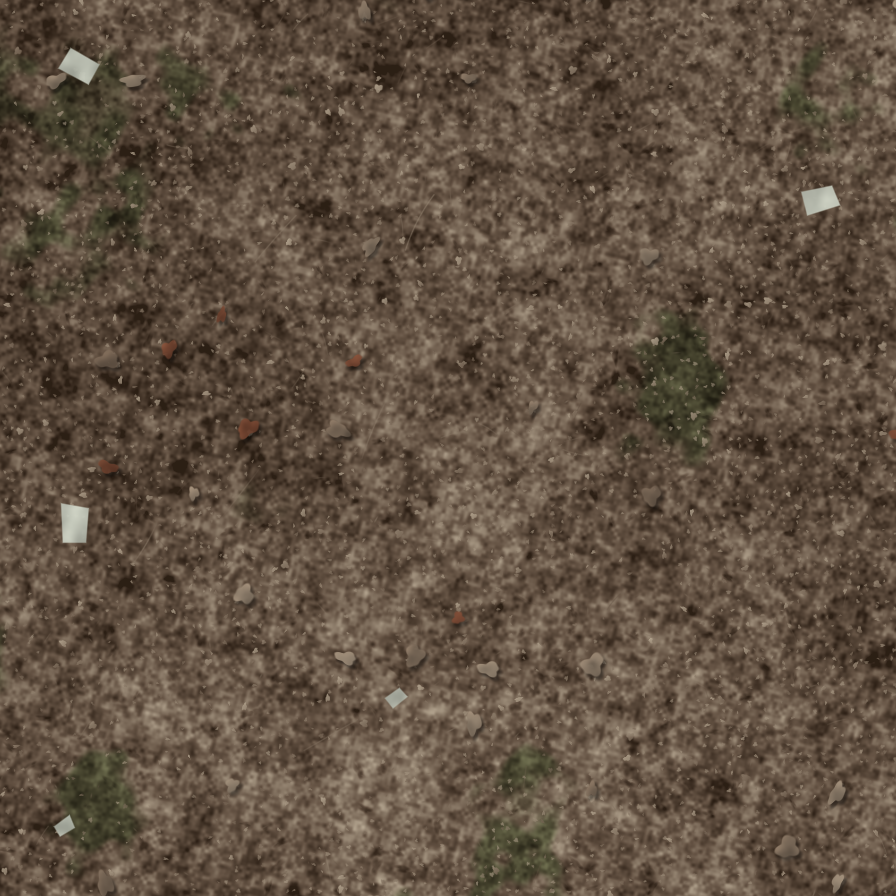
Reproduce this texture procedurally as a Shadertoy shader.

```glsl
// Dry brown earth strewn with grit, pebbles, straw, dark clods, weeds and litter
#define DARK vec3(0.17, 0.12, 0.08)
#define MID vec3(0.40, 0.33, 0.27)
#define PALE vec3(0.66, 0.60, 0.52)
#define WEED vec3(0.20, 0.22, 0.13)
#define PAPER vec3(0.74, 0.76, 0.71)
#define RUST vec3(0.46, 0.27, 0.19)
#define SOIL_TONE 0.46
#define CONTRAST 1.0
#define SOFTNESS 0.0011
#define GRIT 0.30

float hash(vec2 p) {
    vec3 q = fract(vec3(p.xyx) * 0.1031);
    q += dot(q, q.yzx + 33.33);
    return fract((q.x + q.y) * q.z);
}

float noise(vec2 p) {
    vec2 i = floor(p), f = fract(p);
    f = f * f * (3.0 - 2.0 * f);
    return mix(mix(hash(i), hash(i + vec2(1, 0)), f.x),
               mix(hash(i + vec2(0, 1)), hash(i + vec2(1, 1)), f.x), f.y);
}

mat2 rotation(float a) {
    float c = cos(a), s = sin(a);
    return mat2(c, s, -s, c);
}

// Zero-centred noise, turned so the lattice does not show
float grain(vec2 uv, float scale) {
    return noise(rotation(scale) * uv * scale + scale * 3.7) - 0.5;
}

float edge(float d, float blur) {
    return smoothstep(blur, -blur, d);
}

// Scattered lumpy ellipses: x = coverage, y = random id, z = light from upper left
vec3 scatter(vec2 uv, float scale, float density, float size, float stretch, float blur) {
    vec2 p = uv * scale + scale * 1.37, cell = floor(p);
    vec3 result = vec3(0);
    for (int y = -1; y <= 1; y++)
    for (int x = -1; x <= 1; x++) {
        vec2 id = cell + vec2(x, y);
        if (hash(id + 5.3) > density) continue;
        float rnd = hash(id + 91.7);
        vec2 d = p - id - 0.2 - 0.6 * vec2(hash(id + 17.1), hash(id + 43.9));
        vec2 q = rotation(rnd * 40.0) * d;
        q.y *= 1.0 + stretch * hash(id + 63.2);
        float a = atan(q.y, q.x + 1e-5);
        float radius = size * mix(0.5, 1.0, hash(id + 29.4));
        float lump = 1.0 + 0.18 * sin(3.0 * a + rnd * 20.0) + 0.1 * sin(5.0 * a + rnd * 50.0);
        float cover = edge((length(q) - radius * lump) / scale, blur);
        if (cover > result.x) result = vec3(cover, rnd, dot(d, vec2(-0.6, 0.8)) / radius);
    }
    return result;
}

// Thin, slightly bent stalks: x = coverage, y = random id
vec2 stalks(vec2 uv, float scale, float density, float width) {
    vec2 p = uv * scale, cell = floor(p), result = vec2(0);
    for (int y = -1; y <= 1; y++)
    for (int x = -1; x <= 1; x++) {
        vec2 id = cell + vec2(x, y);
        if (hash(id + 8.8) > density) continue;
        float rnd = hash(id + 71.3);
        vec2 q = rotation(rnd * 50.0) * (p - id - vec2(hash(id + 2.6), hash(id + 37.5)));
        q.y += 0.4 * (rnd - 0.5) * q.x * q.x;
        q.x -= clamp(q.x, -0.45, 0.45) * mix(0.4, 1.0, hash(id + 14.2));
        float cover = edge(length(q) / scale - width, SOFTNESS);
        if (cover > result.x) result = vec2(cover, rnd);
    }
    return result;
}

// Torn four-sided scraps: x = coverage, y = random id
vec2 scraps(vec2 uv, float scale, float density) {
    vec2 p = uv * scale + 3.0, id = floor(p);
    float rnd = hash(id + 55.5);
    vec2 q = rotation(rnd * 30.0) * (fract(p) - 0.3 - 0.4 * vec2(hash(id + 1.9), hash(id + 6.4)));
    q.x += 0.3 * (rnd - 0.5) * q.y;
    vec2 side = vec2(0.13, 0.09) * mix(0.4, 1.0, hash(id + 23.8));
    vec2 d = abs(q) - side * (1.0 + 3.0 * (rnd - 0.5) * q.yx);
    return vec2(edge(max(d.x, d.y) / scale, SOFTNESS) * step(hash(id + 77.1), density), rnd);
}

vec3 earth(float tone) {
    return tone < 0.5 ? mix(DARK, MID, max(tone, 0.0) * 2.0)
                      : mix(MID, PALE, min(tone * 2.0 - 1.0, 1.3));
}

void mainImage(out vec4 fragColor, in vec2 fragCoord) {
    vec2 uv = fragCoord / iResolution.y;
    vec2 warped = uv + 0.012 * vec2(grain(uv, 31.0), grain(uv + 4.0, 33.0));

    // Soil: broad patches down to fine crumbs
    float patches = grain(warped, 3.5);
    float tone = 0.24 * patches + 0.22 * grain(warped, 11.0) + 0.22 * grain(warped, 29.0)
               + 0.30 * grain(uv, 67.0) + 0.42 * grain(uv, 131.0) + 0.36 * grain(uv, 239.0);
    tone = SOIL_TONE + CONTRAST * tone;

    // Soft dark clods and hollows
    vec3 clod = scatter(warped, 13.0, 0.22, 0.30, 0.8, 0.010);
    tone -= clod.x * mix(0.10, 0.34, clod.y);
    vec3 pit = scatter(warped, 46.0, 0.17, 0.36, 1.0, 0.003);
    tone -= 0.24 * pit.x;
    vec3 col = earth(tone);

    // Weeds in ragged clumps
    float clump = smoothstep(0.23, 0.36, grain(warped, 6.3) + 0.25 * grain(uv, 43.0));
    col = mix(col, WEED * (0.8 + 1.1 * (tone - 0.2)), 0.65 * clump);

    // Straw
    vec2 straw = stalks(uv, 13.0, 0.22, 0.0006);
    col = mix(col, earth(0.62 + 0.3 * straw.y), 0.5 * straw.x);
    vec2 fibre = stalks(uv + 0.37, 38.0, 0.25, 0.0005);
    col = mix(col, earth(0.35 + 0.5 * fibre.y), 0.4 * fibre.x);

    // Grit, denser in drifts
    float drift = clamp(GRIT * (1.0 + 1.6 * grain(uv, 7.0)), 0.0, 1.0);
    vec3 fleck = scatter(uv, 105.0, drift, 0.27, 1.0, SOFTNESS);
    col = mix(col, earth(0.62 + 0.42 * fleck.y), 0.6 * fleck.x);
    vec3 chip = scatter(uv, 47.0, 0.45 * drift, 0.21, 1.2, SOFTNESS);
    col = mix(col, earth(0.66 + 0.4 * chip.y + 0.1 * chip.z), 0.8 * chip.x);

    // Pebbles with a shadow at the lower right, a few of them rusty
    vec3 shade = scatter(uv + vec2(-0.003, 0.004), 15.0, 0.14, 0.20, 1.0, 0.004);
    col *= 1.0 - 0.4 * shade.x;
    vec3 stone = scatter(uv, 15.0, 0.14, 0.20, 1.0, 0.0016);
    vec3 stoneCol = stone.y > 0.75 ? RUST : earth(0.55 + 0.45 * stone.y);
    stoneCol *= 1.0 + 0.12 * stone.z + 0.3 * grain(uv, 97.0);
    col = mix(col, stoneCol, 0.88 * stone.x);

    // Litter: pale scraps and a rare blue one
    vec2 scrap = scraps(uv, 6.0, 0.14);
    vec3 scrapCol = scrap.y > 0.88 ? vec3(0.16, 0.20, 0.45) : PAPER;
    col = mix(col, scrapCol * (1.0 + 0.3 * grain(uv, 71.0)), 0.92 * scrap.x);

    fragColor = vec4(col, 1.0);
}
```
